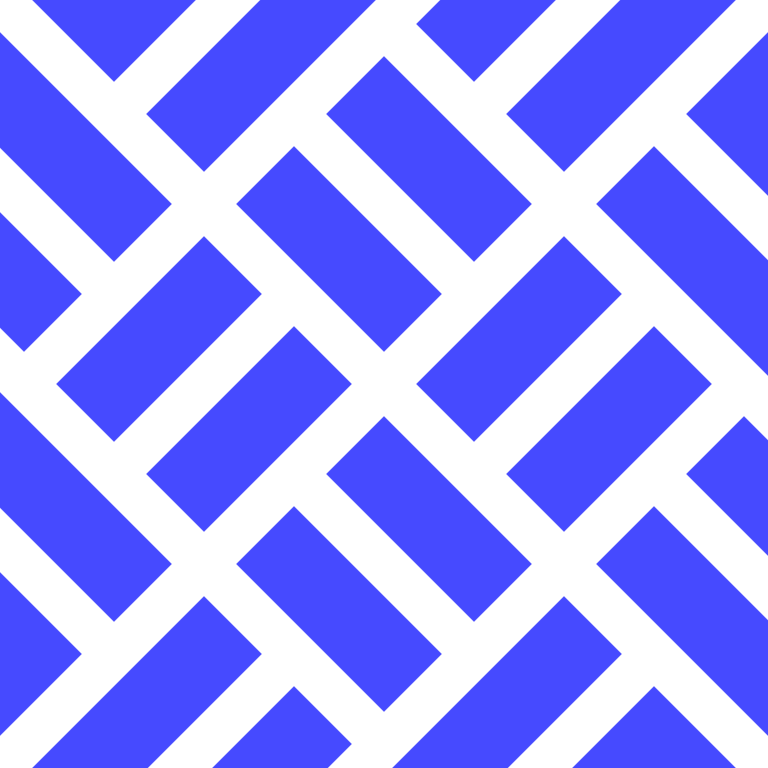
Reproduce this pattern procedurally as a Shadertoy shader.

```glsl
// Diagonal basket weave: pairs of blue bricks turned 45 degrees, parted by white joints.
// Each square cell of a rotated grid is split in two, the split turning from cell to
// cell; the outer joints form a pinwheel, each stopping where it meets the next one.

const vec3 BRICK_BLUE = vec3(0.275, 0.29, 1.0);
const vec3 JOINT_WHITE = vec3(1.0);
const float CELLS_PER_CANVAS = 32.0 / 15.0; // cell diagonals across the canvas
const float JOINT_HALF_WIDTH = 0.0895;      // in cell sides

// Turns centred canvas coordinates into cell units along both diagonals
vec2 toWeave(vec2 p, float scale) {
    return scale * vec2(p.x - p.y, -p.x - p.y);
}

// Distance to the nearest of three long joints; the outer two end one cell past centre
float longJoint(float across, float along) {
    float line = clamp(round(across), -1.0, 1.0);
    return max(abs(across - line), line * along - 1.0);
}

// Distance to the joint that halves a cell, its direction set by checkerboard parity
float splitJoint(vec2 weave) {
    vec2 cell = floor(weave);
    vec2 fromMiddle = abs(weave - cell - 0.5);
    bool oddCell = mod(cell.x + cell.y, 2.0) > 0.5;
    return oddCell ? fromMiddle.x : fromMiddle.y;
}

// Signed distance to the joints, positive inside the bricks
float brickDistance(vec2 weave, float halfWidth) {
    float border = min(longJoint(weave.y, weave.x), longJoint(weave.x, -weave.y));
    return min(border, splitJoint(weave)) - halfWidth;
}

void mainImage(out vec4 fragColor, in vec2 fragCoord) {
    vec2 p = (fragCoord - 0.5 * iResolution.xy) / iResolution.y;
    vec2 weave = toWeave(p, CELLS_PER_CANVAS);

    // One pixel measured in cell sides gives the edge softness
    float pixel = CELLS_PER_CANVAS * sqrt(2.0) / iResolution.y;
    float d = brickDistance(weave, JOINT_HALF_WIDTH);
    float brick = smoothstep(-0.75 * pixel, 0.75 * pixel, d);

    fragColor = vec4(mix(JOINT_WHITE, BRICK_BLUE, brick), 1.0);
}
```
